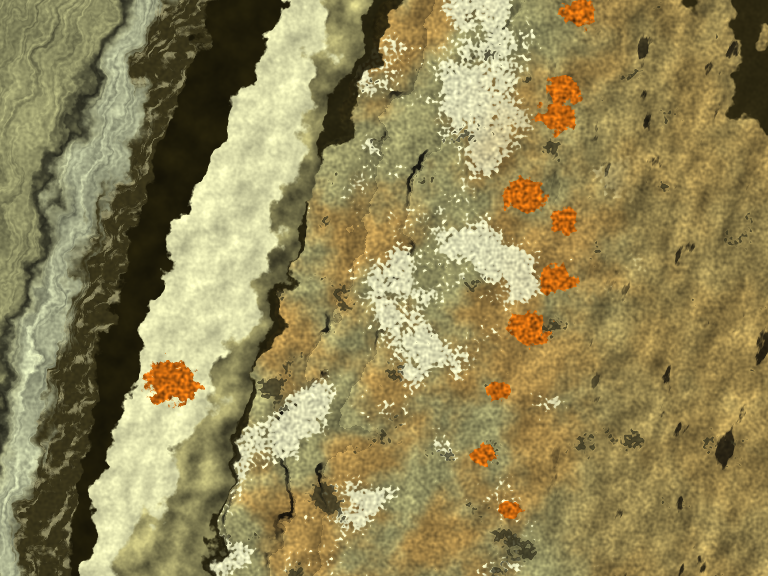
Write a WebGL 2 fragment shader that draws this texture.

```glsl
#version 300 es
precision highp float;

uniform vec2 u_resolution;
out vec4 fragColor;

const vec3 SHADOW     = vec3(0.12, 0.105, 0.035);
const vec3 CREAM      = vec3(0.87, 0.87, 0.67);
const vec3 STONE      = vec3(0.60, 0.58, 0.38);
const vec3 OCHRE      = vec3(0.62, 0.50, 0.27);
const vec3 OLIVE      = vec3(0.56, 0.55, 0.37);
const vec3 UMBER      = vec3(0.57, 0.49, 0.28);
const vec3 SLAB_WOOD  = vec3(0.56, 0.56, 0.39);
const vec3 PALE_WOOD  = vec3(0.67, 0.69, 0.55);
const vec3 BARK       = vec3(0.22, 0.20, 0.10);
const vec3 BARK_FLAKE = vec3(0.54, 0.52, 0.37);
const vec3 WHITE_LICHEN  = vec3(0.88, 0.88, 0.72);
const vec3 BLACK_LICHEN  = vec3(0.19, 0.18, 0.11);
const vec3 ORANGE_LICHEN = vec3(0.76, 0.40, 0.07);
const float GRAIN_SCALE = 150.0;
const float GRAIN_DEPTH = 0.20;
const float EDGE_SOFT   = 0.003;
const int   COLONIES    = 11;

vec2 hash2(vec2 c) {
    vec3 q = fract(c.xyx * vec3(0.1031, 0.1030, 0.0973));
    q += dot(q, q.yzx + 33.33);
    return fract((q.xx + q.yz) * q.zy);
}

float corner(vec2 cell, vec2 offset) {
    return dot(hash2(cell + offset + 200.0) * 2.0 - 1.0, -offset);
}

// Gradient noise, roughly -1 to 1
float noise(vec2 p) {
    vec2 i = floor(p), f = p - i;
    vec2 w = f * f * f * (f * (f * 6.0 - 15.0) + 10.0);
    vec4 g;
    for (int k = 0; k < 4; k++) {
        vec2 o = vec2(k & 1, k >> 1);
        g[k] = corner(i, o) + dot(hash2(i + o + 200.0) * 2.0 - 1.0, f);
    }
    return 2.0 * mix(mix(g.x, g.y, w.x), mix(g.z, g.w, w.x), w.y);
}

float fbm(vec2 p) {
    float sum = 0.0, amp = 0.5;
    for (int k = 0; k < 5; k++) {
        sum += amp * noise(p);
        p = mat2(1.6, 1.2, -1.2, 1.6) * p + 17.3;
        amp *= 0.5;
    }
    return sum;
}

// Slope of the surface toward light from the upper left
float relief(vec2 p) {
    vec2 toLight = vec2(-0.09, 0.09);
    return fbm(p - toLight) - fbm(p + toLight);
}

float curve(float y, float base, float slope, float bend) {
    return base + y * (slope + y * bend);
}

float step01(float x) { return smoothstep(-EDGE_SOFT, EDGE_SOFT, x); }

vec3 wood(vec2 p, float d) {
    float fibre = noise(vec2(d * 130.0, p.y * 7.0)) + 0.7 * noise(vec2(d * 55.0, p.y * 4.0));
    float wander = 0.06 * fbm(p * 7.0 + 4.0);
    vec3 col = mix(SLAB_WOOD, PALE_WOOD, smoothstep(-0.18, -0.12, d + wander));
    col *= 1.0 + 0.22 * fibre + 0.25 * fbm(p * 9.0);
    col *= 1.0 - 0.65 * exp(-pow((d + wander + 0.165) / 0.012, 2.0));
    float flake = relief(vec2(d * 38.0, p.y * 24.0)) + 0.5 * fbm(p * 30.0);
    vec3 bark = mix(BARK, BARK_FLAKE, smoothstep(0.0, 0.42, flake));
    return mix(col, bark, smoothstep(-0.095, -0.06, d + wander + 0.015 * fibre));
}

vec3 brownRock(vec2 p, float u, float grain) {
    float right = smoothstep(0.88, 1.15, p.x + 0.2 * fbm(p * 3.0));
    vec3 col = mix(OCHRE, OLIVE, smoothstep(-0.25, 0.25, fbm(p * 6.0 + 9.0)));
    col = mix(col, UMBER, right * 0.8);

    // Lit ridges and broken cracks beside the main fissure
    float bend = u + 0.07 * fbm(p * 5.0 + 2.0);
    float ridge = fract(bend / 0.095);
    float zone = 1.0 - smoothstep(0.16, 0.26, u);
    float gap = smoothstep(0.0, 0.25, fbm(p * vec2(9.0, 5.0) + 31.0));
    col *= 1.0 + zone * (0.12 - 0.28 * ridge * ridge);
    col *= 1.0 - 0.8 * zone * gap * smoothstep(0.07, 0.02, abs(ridge - 0.9));

    // Slanting streaks and pits on the right
    vec2 q = mat2(0.94, 0.34, -0.34, 0.94) * p;
    float streak = fbm(q * vec2(26.0, 9.0));
    col *= 1.0 + 0.42 * right * streak + 0.45 * relief(p * 14.0);
    col *= 1.0 - 0.7 * right * smoothstep(0.38, 0.5, fbm(q * vec2(22.0, 10.0) + 55.0));

    // Pale crusts and black spots
    float band = exp(-pow((p.x - 0.59 - 0.28 * p.y) / 0.15, 2.0));
    float crust = fbm(p * 6.5 + 71.0) + 0.27 * band + 0.16 * grain;
    col = mix(col, WHITE_LICHEN, 0.92 * (1.0 - right) * smoothstep(0.33, 0.43, crust));
    float spot = fbm(p * 11.0 + 23.0) + 0.16 * grain;
    return mix(col, BLACK_LICHEN, 0.8 * smoothstep(0.40, 0.50, spot));
}

float orangeColonies(vec2 p) {
    float ragged = 0.8 * fbm(p * 48.0), cover = 0.0;
    for (int i = 0; i < COLONIES; i++) {
        vec2 h = hash2(vec2(i, 7)), s = hash2(vec2(i, 19));
        float y = (float(i) + 0.2 + 0.6 * h.y) / float(COLONIES);
        vec2 centre = i == 0 ? vec2(0.30, 0.335) : vec2(0.78 + 0.16 * y + 0.11 * h.x, y);
        float radius = i == 0 ? 0.042 : mix(0.012, 0.035, s.x);
        float d = length((p - centre) * vec2(0.9, 1.1)) / radius + ragged;
        cover = max(cover, smoothstep(1.05, 0.9, d));
    }
    return cover;
}

void main() {
    vec2 p = gl_FragCoord.xy / u_resolution.y;
    float grain = noise(p * GRAIN_SCALE) + 0.5 * noise(p * GRAIN_SCALE * 0.5 + 40.0);
    float rough = 0.045 * fbm(p * 15.0);

    // Signed distances across the leaning layers
    float bark = p.x - curve(p.y, 0.12, 0.10, 0.15) + rough;
    float lit = p.x - curve(p.y, 0.148, 0.15, 0.20) + rough;
    float strip = p.x - curve(p.y, 0.20, 0.60, -0.23) + 1.6 * rough;
    float fissure = p.x - curve(p.y, 0.36, 0.22, 0.09) + rough;

    // Rock face: cream vein, grey strip, brown rock
    vec3 cream = CREAM * (1.0 + 0.32 * relief(p * 17.0) + 0.14 * fbm(p * 8.0));
    vec3 stone = STONE * (1.0 + 0.9 * relief(p * 13.0) + 0.25 * fbm(p * 25.0));
    stone *= 1.0 - 0.35 * smoothstep(-0.07, 0.0, fissure);
    vec3 col = mix(cream, stone, smoothstep(-0.008, 0.008, strip));
    col = mix(col, brownRock(p, fissure, grain), step01(fissure));
    float width = 0.007 + 0.014 * smoothstep(0.6, 0.9, p.y) + 0.02 * fbm(p * 8.0 + 13.0);
    col = mix(col, SHADOW, 0.9 * step01(width - abs(fissure)));
    col *= 1.0 + GRAIN_DEPTH * grain * mix(0.35, 1.0, step01(fissure));

    float orange = orangeColonies(p);
    col = mix(col, ORANGE_LICHEN * (1.0 + 0.4 * grain), orange);

    // Cast shadows, then the weathered trunk
    float corner = p.x - 1.24 - 0.35 * (1.0 - p.y) + 0.16 * fbm(p * 9.0 + 5.0);
    col = mix(col, SHADOW, 0.88 * smoothstep(0.0, 0.015, corner));
    col = mix(SHADOW * (1.0 + 0.5 * fbm(p * 20.0)), col, step01(lit));
    vec3 trunk = wood(p, bark) * (1.0 + 0.12 * grain);
    col = mix(trunk, col, step01(bark));

    fragColor = vec4(clamp(col, 0.0, 1.0), 1.0);
}
```
